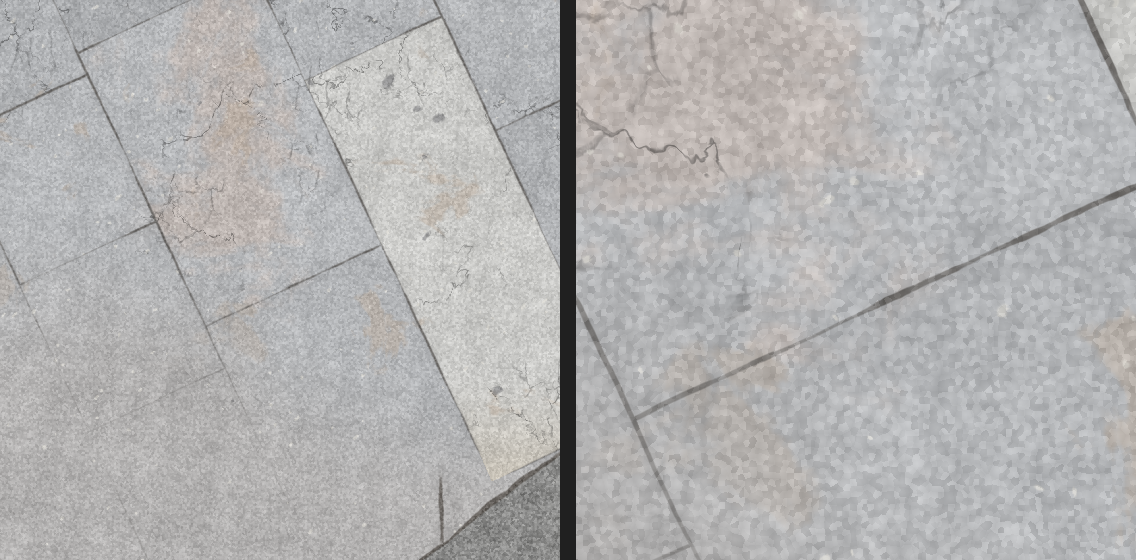
Left: the whole. Right: its middle third, enlarged.
Reproduce this texture procedurally as a WebGL 1 fragment shader.

```glsl
precision highp float;
// Draws worn grey paving slabs laid at a slant, with stains, cracks and grit.
uniform vec2 u_resolution;

vec2 hash2(vec2 p) {
  return fract(sin(vec2(dot(p, vec2(127.1, 311.7)), dot(p, vec2(269.5, 183.3)))) * 43758.5);
}

// Cellular noise: nearest distance, second nearest distance, random of nearest cell.
vec3 cells(vec2 p) {
  vec2 base = floor(p);
  vec3 best = vec3(9.0, 9.0, 0.0);
  for (int j = -1; j <= 1; j++) {
    for (int i = -1; i <= 1; i++) {
      vec2 id = base + vec2(float(i), float(j));
      vec2 r = hash2(id);
      float d = distance(p, id + 0.1 + 0.8 * r);
      if (d < best.x) best = vec3(d, best.x, fract(r.x * 17.0 + r.y * 31.0));
      else best.y = min(best.y, d);
    }
  }
  return best;
}

// Layered, mutually bent sines, roughly -0.7 to 0.7.
float ripple(vec2 p) {
  float sum = 0.0, amp = 0.5;
  for (int i = 0; i < 6; i++) {
    p = mat2(0.8, -0.6, 0.6, 0.8) * p * 1.8 + vec2(1.7, 4.1);
    p += 0.6 * sin(p.yx);
    sum += amp * sin(p.x) * cos(p.y);
    amp *= 0.62;
  }
  return sum;
}

float columnEdge(float k) {
  return 0.24 + 0.295 * k + 0.03 * sin(4.2 * k);
}

// Covers a line of the given half width, smoothed by about a pixel.
float stroke(float d, float halfWidth) {
  float px = 1.0 / u_resolution.y;
  return 1.0 - smoothstep(halfWidth - px, halfWidth + px, abs(d));
}

void main() {
  vec2 p = gl_FragCoord.xy / u_resolution.y;
  float broad = ripple(p * 2.2);
  float mottle = ripple(p * 11.0 + 5.0);
  float rough = ripple(p * 34.0 + 1.0);

  // Slanted slab layout: columns of unequal width, rows of unequal length.
  vec2 q = mat2(0.906, -0.423, 0.423, 0.906) * p + 0.0015 * mottle;
  float k = floor((q.x - 0.24) / 0.295);
  if (q.x < columnEdge(k)) k -= 1.0;
  else if (q.x > columnEdge(k + 1.0)) k += 1.0;
  float slabLength = 0.54 - 0.25 * cos(1.57 * k);
  float row = (q.y - (0.43 - 0.474 * k + 0.266 * k * k)) / slabLength;
  vec2 slab = vec2(k, floor(row));
  float sideGap = min(q.x - columnEdge(k), columnEdge(k + 1.0) - q.x);
  float endGap = (0.5 - abs(fract(row) - 0.5)) * slabLength;
  float pale = 1.0 - step(0.5, distance(slab, vec2(2.0, -1.0)));
  float crisp = smoothstep(0.36, 0.68, p.y + 0.35 * p.x + 0.1 * broad);

  // Slab tones merge into one dusty grey where the paving is worn.
  vec3 fresh = vec3(0.684, 0.692, 0.702) + 0.05 * (hash2(slab + 7.0).x - 0.5);
  vec3 color = mix(vec3(0.686, 0.68, 0.677), fresh, crisp);
  color = mix(color, vec3(0.772, 0.772, 0.762), pale);
  color += 0.012 * broad + 0.028 * mottle + 0.035 * rough;

  // Ragged pink and ochre stains.
  float inBand = 0.2 + 0.8 * step(0.5, k) * step(k, 1.5);
  float pinkField = 0.15 - distance(p, vec2(0.36, 0.79)) + 0.3 * ripple(p * 5.0) + 0.09 * rough;
  float pink = smoothstep(-0.08, 0.12, pinkField);
  color = mix(color, vec3(0.728, 0.685, 0.66) + 0.05 * rough, 0.75 * pink * inBand);
  float ochre = smoothstep(0.45, 0.68, ripple(p * 7.0 + 2.3) + 0.2 * rough) * crisp;
  color = mix(color, vec3(0.7, 0.64, 0.58), 0.5 * ochre);
  color *= mix(vec3(1.0), vec3(0.99, 0.95, 0.89), pale * smoothstep(0.35, 0.05, p.y));

  // Thin wandering cracks along bent cell borders, present only in patches.
  vec2 bent = q * vec2(7.0, 4.0) + 0.25 * vec2(mottle, ripple(p * 9.0)) + 0.05 * rough + slab * 3.7;
  vec3 web = cells(bent);
  float patchy = smoothstep(-0.1, 0.3, ripple(p * 3.2 + 9.0) + 0.2 * pale) * (0.1 + 0.9 * crisp);
  float crack = 1.0 - smoothstep(0.004, 0.026, web.y - web.x);
  color *= 1.0 - 0.32 * crack * patchy * smoothstep(-0.5, 0.2, rough);
  vec3 fineWeb = cells(q * vec2(24.0, 15.0) + 0.5 * mottle + 0.2 * rough);
  float hair = 1.0 - smoothstep(0.01, 0.1, fineWeb.y - fineWeb.x);
  color *= 1.0 - 0.2 * hair * patchy * smoothstep(0.0, 0.35, mottle);

  // Ragged dark pits and small white chips.
  vec3 pit = cells(p * 15.0 + 0.12 * mottle + 0.12 * rough);
  float pitSize = 0.04 + 0.13 * pale * fract(pit.z * 53.0);
  float pitMask = step(0.94 - 0.08 * pale, pit.z) * (1.0 - smoothstep(pitSize * 0.6, pitSize * 1.4, pit.x));
  color = mix(color, vec3(0.45, 0.45, 0.46), 0.6 * pitMask);
  vec3 chip = cells(p * 55.0 + 0.4 * rough);
  float chipSize = 0.12 + 0.18 * fract(chip.z * 71.0);
  float chipMask = step(0.92, chip.z) * (1.0 - smoothstep(chipSize * 0.4, chipSize, chip.x));
  color = mix(color, vec3(0.86, 0.85, 0.82), 0.6 * chipMask);

  // Thin joints that fill with dust and break up along their length.
  float gap = min(sideGap, endGap);
  float dusty = smoothstep(-0.35, 0.15, ripple(p * 6.0 + 3.0) + 0.35 * rough);
  float jointFade = mix(0.28, 0.55 + 0.4 * dusty, crisp) * mix(dusty, 1.0, crisp);
  color *= 1.0 - 0.07 * crisp * dusty * exp(-gap * 130.0);
  float halfWidth = 0.0009 + 0.0011 * crisp * dusty;
  color = mix(color, vec3(0.40, 0.39, 0.38), jointFade * stroke(gap, halfWidth));

  // Dark coarse paving cuts off the lower right corner.
  float corner = dot(p - vec2(0.79, 0.03), vec2(0.61, -0.79)) + 0.004 * mottle;
  float asphalt = smoothstep(-0.002, 0.002, corner);
  color = mix(color, vec3(0.53, 0.53, 0.525) + 0.06 * rough, asphalt);
  float seam = stroke(corner, 0.0035 + 0.002 * mottle);
  float upright = smoothstep(0.16, 0.13, p.y) * smoothstep(0.02, 0.04, p.y);
  seam = max(seam, stroke(p.x - 0.787 + 0.004 * mottle, 0.003 + 0.002 * rough) * upright);
  color = mix(color, vec3(0.34, 0.32, 0.30), 0.8 * seam);

  // Fine stony grain.
  vec3 grit = cells(p * 270.0);
  vec3 grain = cells(p * 120.0 + 3.0);
  float relief = 0.1 * (grit.z - 0.5) + 0.07 * (0.45 - grain.x) + 0.025 * (grain.z - 0.5);
  color += relief * (1.0 + 0.6 * asphalt);
  gl_FragColor = vec4(color + 0.012, 1.0);
}
```
